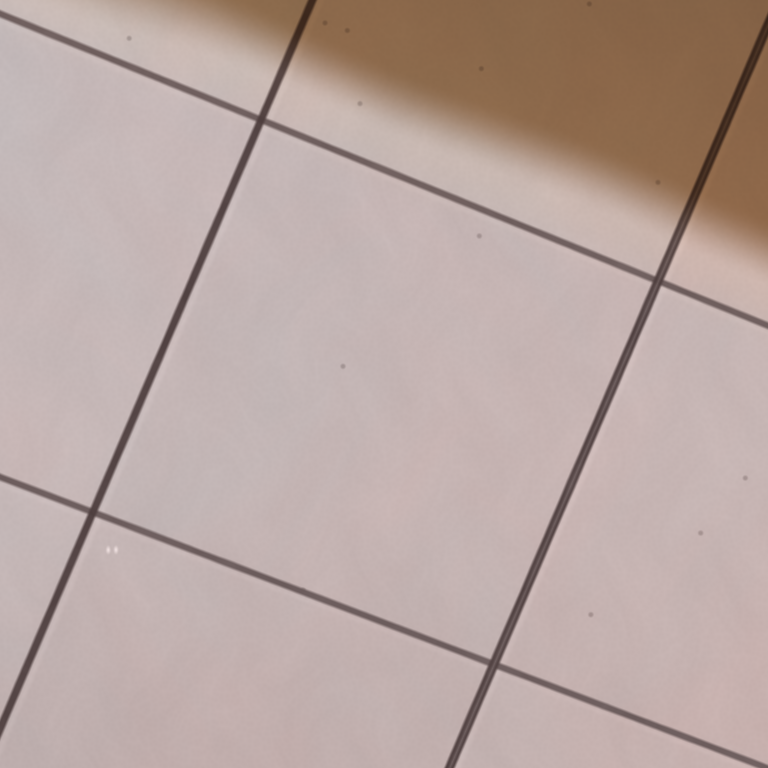
Write a WebGL 2 fragment shader that draws this texture.

```glsl
#version 300 es
precision highp float;
// Pale pink-grey floor tiles seen at a slant, with dark grout lines and a soft
// brown shadow over the upper right. Canvas points are solved into a slightly
// perspective tile grid; layered sines mottle the glaze, cells scatter specks.
uniform vec2 u_resolution;
out vec4 fragColor;

#define CORNER vec2(0.121, 0.333)      // grid origin on the canvas
#define TILE_U vec2(0.5374, -0.1948)   // one tile across
#define TILE_V vec2(0.219, 0.511)      // one tile up
#define PERSPECTIVE 0.0239
#define TILE_SIZE 0.55                 // grid units to canvas units
#define GLAZE vec3(0.775, 0.715, 0.712)
#define GROUT_DARK vec3(0.31, 0.25, 0.25)
#define GROUT_PALE vec3(0.41, 0.35, 0.35)
#define SHADE_TINT vec3(0.70, 0.565, 0.405)
#define SHADE_SOFTNESS 0.043
#define MOTTLE 0.011

float hash(vec2 p) {
    return fract(sin(dot(p, vec2(127.1, 311.7))) * 43758.55);
}

// Warped, rotated sine octaves, roughly -1 to 1
float layeredSines(vec2 p) {
    float sum = 0.0, weight = 0.5;
    for (int i = 0; i < 5; i++) {
        p += 0.6 * sin(p.yx * 1.3 + float(i));
        sum += weight * sin(p.x) * cos(p.y);
        p = mat2(1.4, 1.1, -1.1, 1.4) * p + 2.3;
        weight *= 0.68;
    }
    return sum;
}

// Distance to the nearest jittered cell point; z holds that cell's random value
vec2 cellular(vec2 p) {
    vec2 nearest = vec2(9.0, 0.0);
    for (int y = -1; y <= 1; y++)
    for (int x = -1; x <= 1; x++) {
        vec2 cell = floor(p) + vec2(x, y);
        vec2 point = cell + vec2(hash(cell), hash(cell + 17.3));
        float d = distance(p, point);
        if (d < nearest.x) nearest = vec2(d, hash(cell + 41.9));
    }
    return nearest;
}

// Coverage of a band of the given half width
float band(float d, float halfWidth, float soft) {
    return 1.0 - smoothstep(halfWidth - soft, halfWidth + soft, abs(d));
}

vec3 glaze(vec2 p, vec2 tile) {
    vec3 color = GLAZE + (hash(tile + 3.0) - 0.5) * 0.014;
    // Cool at the upper left, pink at the lower right, dimmer along the bottom
    color += vec3(0.012, -0.008, -0.014) * (p.x - p.y + 0.1);
    color -= 0.035 * smoothstep(0.4, 0.0, p.y) * (1.0 - 0.6 * p.x);
    // Broad pink clouds and finer streaks
    color += vec3(1.0, -0.25, -0.45) * MOTTLE * layeredSines(p * 7.0 + tile);
    color += MOTTLE * layeredSines(vec2(p.x * 30.0, p.y * 20.0) + 5.0);
    color += (cellular(p * 150.0).x - 0.5) * 0.012;
    return color;
}

void main() {
    vec2 p = gl_FragCoord.xy / u_resolution;
    float pixel = 1.0 / min(u_resolution.x, u_resolution.y);
    float soft = 0.0018 + 0.5 * pixel;

    // Tile grid: nearest joint, and signed distance to it
    vec2 grid = inverse(mat2(TILE_U - PERSPECTIVE * p, TILE_V)) * (p - CORNER);
    vec2 joint = floor(grid + 0.5);
    vec2 d = (grid - joint) * TILE_SIZE;
    vec3 color = glaze(p, floor(grid));

    // Sparse dark specks and one small paired glint
    vec2 speck = cellular(p * 9.0);
    color -= 0.13 * step(0.88, speck.y) * (1.0 - smoothstep(0.01, 0.045, speck.x));
    vec2 glint = p - vec2(0.146, 0.284);
    glint.x = abs(glint.x) - 0.005;
    color += 0.17 * band(length(glint * vec2(1.0, 0.6)), 0.002, soft);

    // Bright bevels beside the joints
    color += 0.03 * band(d.x - 0.010, 0.003, 0.004);
    color += 0.02 * band(d.y + 0.009, 0.002, 0.004);

    // Grout: thin pale rows, wider dark columns
    float wear = layeredSines(p * 40.0);
    float wide = step(0.5, joint.x);
    float row = band(d.y, 0.0042 + 0.0003 * wear, soft);
    float column = band(d.x, mix(0.0048, 0.0060, wide) + 0.0003 * wear, soft);
    color = mix(color, GROUT_PALE + 0.02 * wear, row * 0.95);
    vec3 groove = GROUT_DARK + 0.02 * wear;
    // The wide column shows a paler ridge between two dark edges
    groove += 0.12 * wide * band(d.x - 0.0005, 0.0012, soft);
    color = mix(color, groove, column * 0.96);

    // Slanted shadow with a warm fringe on its lit side
    float edge = 0.927 * (p.y - 1.0 + 0.405 * (p.x - 0.195));
    edge += 0.004 * sin(p.x * 13.0 + 1.0);
    float blur = SHADE_SOFTNESS + 0.02 * smoothstep(0.4, 0.0, p.x);
    float shade = smoothstep(-blur, blur, edge);
    float fringe = smoothstep(-0.13, -0.03, edge) * (1.0 - shade);
    color *= 1.0 + vec3(0.035, 0.015, -0.02) * fringe;
    vec3 tint = SHADE_TINT * (1.04 - 0.3 * max(edge, 0.0));
    color *= mix(vec3(1.0), tint, shade);

    fragColor = vec4(clamp(color, 0.0, 1.0), 1.0);
}
```
